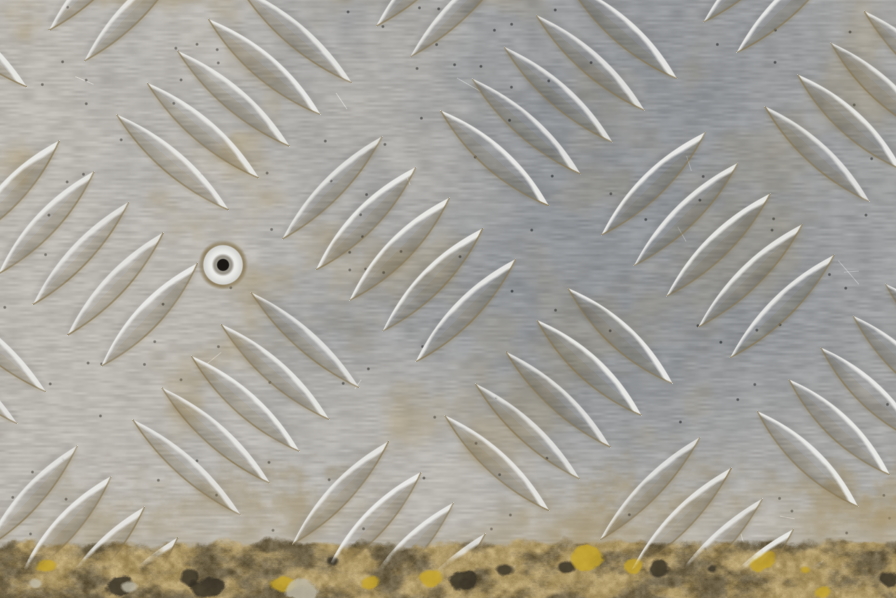
Write a Shadertoy shader that draws this texture.

```glsl
// Worn aluminium tread plate: groups of five lens-shaped ribs alternate in two
// diagonal directions on a staggered lattice, lit from above. A rivet, brushed
// grain, stains and a strip of lichen-spotted dirt along the foot add wear.
#define PERIOD vec2(0.533, 0.510)   // lattice repeat, in canvas heights
#define ORIGIN vec2(0.934, 0.332)   // centre of one falling group
#define RIB_HALF_LENGTH 0.120
#define RIB_HALF_WIDTH 0.0195
#define RIDGE_WIDTH 0.0105
#define PERSPECTIVE 0.072           // widening of the lattice towards the top
#define TILT 0.013
#define DIRT_HEIGHT 0.092
#define RIVET vec2(0.373, 0.557)
#define GRAIN 0.075

const vec3 WARM_METAL = vec3(0.735, 0.722, 0.698);
const vec3 COOL_METAL = vec3(0.575, 0.587, 0.600);
const vec3 HIGHLIGHT  = vec3(0.915, 0.915, 0.905);
const vec3 STAIN      = vec3(0.650, 0.570, 0.390);
const vec3 DARK_DIRT  = vec3(0.430, 0.385, 0.285);
const vec3 LICHEN     = vec3(0.780, 0.650, 0.160);

float hash(vec2 p) { return fract(sin(dot(p, vec2(127.1, 311.7))) * 43758.545); }

float noise(vec2 p) {
    vec2 i = floor(p), f = fract(p);
    f = f * f * (3.0 - 2.0 * f);
    return mix(mix(hash(i), hash(i + vec2(1, 0)), f.x),
               mix(hash(i + vec2(0, 1)), hash(i + vec2(1, 1)), f.x), f.y);
}

float fbm(vec2 p) {
    float sum = 0.0, amp = 0.5;
    for (int i = 0; i < 5; i++) {
        sum += amp * noise(p);
        p = p * 2.03 + 17.3;
        amp *= 0.5;
    }
    return sum;
}

float segmentDistance(vec2 p, vec2 a, vec2 b) {
    vec2 ab = b - a;
    return length(p - a - ab * clamp(dot(p - a, ab) / dot(ab, ab), 0.0, 1.0));
}

// Coverage of a region where d < 0
float fill(float d, float blur) { return 1.0 - smoothstep(-blur, blur, d); }

// Shades one rib; u runs along it, v across it towards the light
vec3 shadeRib(vec3 base, vec2 p, float u, float v, float seed, float px) {
    float s = u / RIB_HALF_LENGTH;
    float bulge = max(1.0 - s * s, 0.0);
    float w = RIB_HALF_WIDTH * bulge * mix(0.9, 1.08, seed);
    float inside = fill(max(abs(v) - w, abs(u) - RIB_HALF_LENGTH), px);
    float ends = smoothstep(0.0, 0.2, bulge);
    float wear = fbm(p * 24.0 + seed * 9.0);

    // Pressed flank above, shadow and grime below
    float flank = smoothstep(0.013, 0.003, v - w) * step(0.0, v) * ends;
    base = mix(base, base * 0.93 + 0.015, flank * 0.9);
    float shadow = smoothstep(0.010, 0.0, -v - w) * step(v, 0.0) * ends;
    base = mix(base, base * vec3(0.94, 0.92, 0.87), shadow * 0.8);

    // Sloping face, then the bright upper ridge
    float across = clamp(0.5 + 0.5 * v / max(w, 0.001), 0.0, 1.0);
    vec3 face = base * mix(0.87, 1.06, across) + 0.09 * (wear - 0.4);
    float ridge = RIDGE_WIDTH * (0.8 + 0.3 * s + 0.45 * (wear - 0.5));
    float glint = smoothstep(-px, 0.003 + px, v - w + ridge);
    face = mix(face, HIGHLIGHT, glint * mix(0.82, 1.0, seed));
    base = mix(base, face, inside);

    // Grime line on the lower edge
    float rim = fill(abs(v + w) - 0.0013, px) * step(abs(s), 1.0);
    return mix(base, STAIN * 0.82, rim * (0.35 + 0.6 * wear));
}

void mainImage(out vec4 fragColor, in vec2 fragCoord) {
    float px = 1.0 / iResolution.y;
    vec2 p = fragCoord * px;
    float cloud = fbm(p * 4.0), fine = fbm(p * 38.0);

    // Brushed sheet: warm on the left, cooler up and to the right
    float cool = smoothstep(0.40, 0.92, p.x + 0.3 * (cloud - 0.5))
               * smoothstep(0.02, 0.50, p.y) * (1.0 - 0.45 * smoothstep(1.15, 1.6, p.x));
    vec3 col = mix(WARM_METAL, COOL_METAL, clamp(cool + 0.7 * (cloud - 0.45), 0.0, 1.0));
    col += GRAIN * (noise(p * vec2(45, 260)) - 0.5) + 0.07 * (fine - 0.5);

    // Fine scratches and dark specks
    for (int i = 0; i < 14; i++) {
        float k = float(i);
        vec2 a = vec2(1.5 * hash(vec2(k, 1.3)), hash(vec2(k, 2.7)));
        vec2 b = a + 0.09 * (vec2(hash(vec2(k, 3.1)), hash(vec2(k, 4.9))) - 0.5);
        col += 0.13 * fill(segmentDistance(p, a, b) - 0.0006, px);
    }
    vec2 cell = floor(p * 32.0);
    vec2 speck = fract(p * 32.0) - 0.25 - 0.5 * vec2(hash(cell), hash(cell + 5.1));
    col -= 0.28 * fill(length(speck) - 0.07, 32.0 * px) * step(0.91, hash(cell + 9.7));

    // Stains: patches on the left and a creep above the dirt
    float creep = smoothstep(0.24, 0.07, p.y + 0.16 * (fine - 0.5));
    float patches = smoothstep(0.54, 0.76, fbm(p * 7.0 + 3.0)) * (1.0 - 0.6 * cool);
    col = mix(col, STAIN, clamp(creep * smoothstep(0.3, 0.7, cloud) * 0.75 + patches * 0.4, 0.0, 0.8));

    // Dirt strip with dark pits and lichen
    float dirt = fill(p.y - DIRT_HEIGHT - 0.03 * (fine - 0.5), 0.006);
    vec3 soil = mix(DARK_DIRT, STAIN * 1.06, smoothstep(0.28, 0.62, fbm(p * vec2(20, 32))));
    soil += 0.28 * (fbm(p * 90.0) - 0.5);
    for (int i = 0; i < 22; i++) {
        float k = float(i), kind = hash(vec2(k, 8.3));
        vec2 c = vec2((k + hash(vec2(k, 6.1))) * 1.5 / 22.0, 0.07 * hash(vec2(k, 7.7)));
        float r = mix(0.006, 0.022, hash(vec2(k, 9.2)));
        float spot = fill(length((p - c) * vec2(0.75, 1.0)) - r * (0.35 + 1.1 * fine), 0.003);
        soil = mix(soil, kind < 0.6 ? vec3(0.20, 0.18, 0.14) : kind < 0.8 ? LICHEN : vec3(0.75, 0.73, 0.66), spot * 0.8);
    }
    col = mix(col, soil, dirt);

    // Ribs: two directions, five per group, wrapped to the nearest repeat
    vec2 q = p - ORIGIN;
    q.x /= 1.0 + PERSPECTIVE * (p.y - 0.582);
    q.y -= TILT * q.x;
    vec3 ribbed = col;
    for (int n = 0; n < 10; n++) {
        bool rising = n >= 5;
        float k = float(n % 5) - 2.0;
        vec2 along = rising ? vec2(0.709, 0.705) : vec2(0.740, -0.673);
        vec2 light = rising ? vec2(-along.y, along.x) : vec2(-along.y, along.x);
        vec2 centre = rising ? 0.5 * PERIOD + k * vec2(0.0548, -0.0520) : k * vec2(0.0525, 0.0525);
        vec2 id = round((q - centre) / PERIOD);
        vec2 d = q - centre - id * PERIOD;
        float seed = hash(id * 3.0 + vec2(float(n), 1.7));
        ribbed = shadeRib(ribbed, p, dot(d, along), dot(d, light), seed, px);
    }
    col = mix(col, ribbed, smoothstep(0.045, 0.085, p.y + 0.05 * (fine - 0.5)));

    // Rivet with a stained rim and a dark bore
    float r = length(p - RIVET);
    col = mix(col, STAIN * 0.8, fill(r - 0.039, 0.004) * (0.4 + 0.6 * fine));
    col = mix(col, HIGHLIGHT - 0.10 * smoothstep(0.02, 0.034, r), fill(r - 0.033, px));
    col = mix(col, vec3(0.60, 0.58, 0.54), fill(r - 0.017, 0.003));
    col = mix(col, vec3(0.10, 0.09, 0.08), fill(r - 0.010, px));

    fragColor = vec4(clamp(col, 0.0, 1.0), 1.0);
}
```
